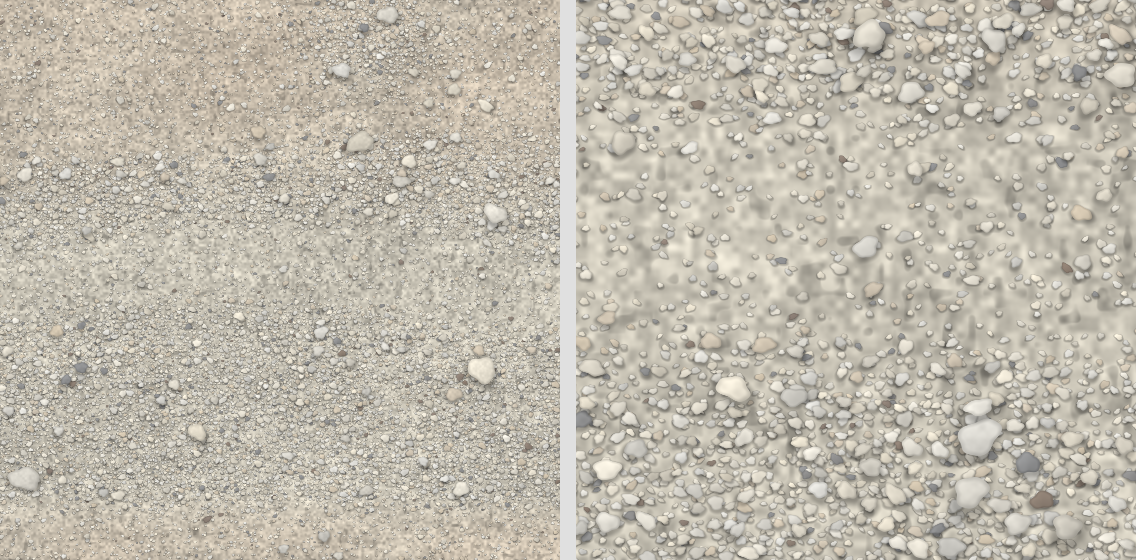
Left, the full canvas; right, a detail of the centre.
This texture is drawn by a WebGL 1 fragment shader. Its source:

```glsl
precision highp float;
uniform vec2 u_resolution;

const vec3 WARM_SAND = vec3(0.785, 0.735, 0.665);
const vec3 PALE_SAND = vec3(0.785, 0.765, 0.710);
const vec3 CREAM = vec3(0.885, 0.855, 0.785);
const vec3 CHALK = vec3(0.850, 0.845, 0.825);
const vec3 TAN = vec3(0.770, 0.705, 0.610);
const vec3 SLATE = vec3(0.500, 0.505, 0.515);
const vec3 UMBER = vec3(0.450, 0.390, 0.350);

vec4 hash4(vec2 p) {
  vec4 q = fract(p.xyxy * vec4(0.1031, 0.1030, 0.0973, 0.1099));
  q += dot(q, q.wzxy + 33.33);
  return fract((q.xxyz + q.yzzw) * q.zywx);
}

float noise(vec2 p) {
  vec2 i = floor(p), f = fract(p);
  f *= f * (3.0 - 2.0 * f);
  float low = mix(hash4(i).x, hash4(i + vec2(1, 0)).x, f.x);
  float high = mix(hash4(i + vec2(0, 1)).x, hash4(i + 1.0).x, f.x);
  return mix(low, high, f.y);
}

float fbm(vec2 p) {
  float sum = 0.0, gain = 0.5;
  for (int i = 0; i < 4; i++) {
    sum += gain * noise(p);
    p = p * 2.03 + 17.3;
    gain *= 0.5;
  }
  return sum / 0.9375;
}

float band(float y, float low, float high) {
  return smoothstep(low - 0.04, low + 0.04, y) * (1.0 - smoothstep(high - 0.04, high + 0.04, y));
}

// x: gravel amount, y: share of coarse stones
vec2 strata(vec2 uv) {
  float y = uv.y + 0.09 * (noise(uv * vec2(3.0, 5.0)) - 0.5);
  float upper = band(y, 0.57, 0.73);
  float lower = band(y, 0.10, 0.42);
  float pocket = 1.0 - smoothstep(0.05, 0.14, length((uv - vec2(0.66, 0.93)) * vec2(0.8, 1.0)));
  float patches = 0.6 + 0.6 * noise(uv * 13.0);
  float gravel = max(max(upper, lower), pocket) * patches;
  return vec2(clamp(gravel, 0.06, 1.0), max(upper, 0.45 * max(lower, pocket)) + 0.04);
}

vec3 sand(vec2 uv) {
  float warmth = smoothstep(0.55, 0.82, uv.y) + 1.0 - smoothstep(0.02, 0.14, uv.y);
  vec3 color = mix(PALE_SAND, WARM_SAND, warmth * (0.4 + 0.8 * fbm(uv * 6.0)));
  float tone = 0.16 * (fbm(uv * vec2(7.0, 11.0)) - 0.5);
  tone += 0.08 * (noise(uv * vec2(5.0, 45.0)) - 0.5);
  tone += 0.18 * (fbm(uv * 65.0) - 0.5);
  tone += 0.25 * (noise(uv * 210.0) - 0.5);
  float pits = smoothstep(0.70, 0.90, noise(uv * 130.0 + 40.0));
  return color * (1.0 + tone - 0.16 * pits);
}

vec3 stoneColor(vec4 r) {
  vec3 color = mix(CREAM, CHALK, r.x) * (0.88 + 0.16 * r.y);
  color = mix(color, TAN, 0.6 * step(0.88, r.z));
  color = mix(color, SLATE, 0.85 * step(0.955, r.w));
  return mix(color, UMBER, 0.8 * step(0.985, r.y));
}

// Lays one size of jittered, angular pebbles with contact shadows
vec3 layPebbles(vec3 ground, vec2 uv, float cells, float base, float gravelShare, float coarseShare) {
  vec2 p = uv * cells;
  float blur = 0.7 * cells / u_resolution.y;
  for (int j = -1; j <= 1; j++) {
    for (int i = -1; i <= 1; i++) {
      vec2 cell = floor(p) + vec2(i, j);
      vec4 place = hash4(cell + cells * 3.7);
      vec4 form = hash4(cell + cells * 5.3 + 71.0);
      vec2 layer = strata((cell + 0.5) / cells);
      float density = base + layer.x * (gravelShare + coarseShare * layer.y);
      if (place.z < density) {
        vec2 d = p - cell - 0.5 - 0.7 * (place.xy - 0.5);
        float turn = 1.5 * (form.x - 0.5);
        vec2 q = mat2(cos(turn), -sin(turn), sin(turn), cos(turn)) * d;
        q.y *= 1.1 + 0.7 * form.y;
        float a = atan(q.y, q.x);
        float radius = 0.30 + 0.24 * form.z * form.z;
        radius *= 1.0 + 0.10 * sin(3.0 * a + 6.3 * form.w) + 0.06 * sin(5.0 * a + 40.0 * place.w);
        float inside = radius - length(q);
        float cover = smoothstep(-blur, blur, inside);
        float shadow = smoothstep(-0.20, 0.04, inside - 0.12 * d.y / radius);
        float light = 0.09 * dot(d, vec2(-0.5, 0.85)) / radius;
        float rim = 0.13 * (1.0 - smoothstep(0.0, 0.14, inside));
        float grain = 0.12 * (fbm(uv * 90.0 + place.xy * 9.0) - 0.5);
        vec3 stone = stoneColor(hash4(cell + cells + 19.0)) * (1.02 + light - rim + grain);
        ground = mix(ground * (1.0 - 0.25 * shadow), stone, cover);
      }
    }
  }
  return ground;
}

void main() {
  vec2 uv = gl_FragCoord.xy / u_resolution.y;
  vec3 color = sand(uv);

  // Fine grit first, the largest stones last
  color = layPebbles(color, uv, 170.0, 0.22, 0.60, 0.0);
  color = layPebbles(color, uv, 105.0, 0.05, 0.65, 0.0);
  color = layPebbles(color, uv, 66.0, 0.02, 0.26, 0.12);
  color = layPebbles(color, uv, 36.0, 0.01, 0.03, 0.14);
  color = layPebbles(color, uv, 19.0, 0.0, 0.0, 0.13);

  color *= 0.97 + 0.08 * noise(uv * 240.0 + 9.0);
  gl_FragColor = vec4(color, 1.0);
}
```
